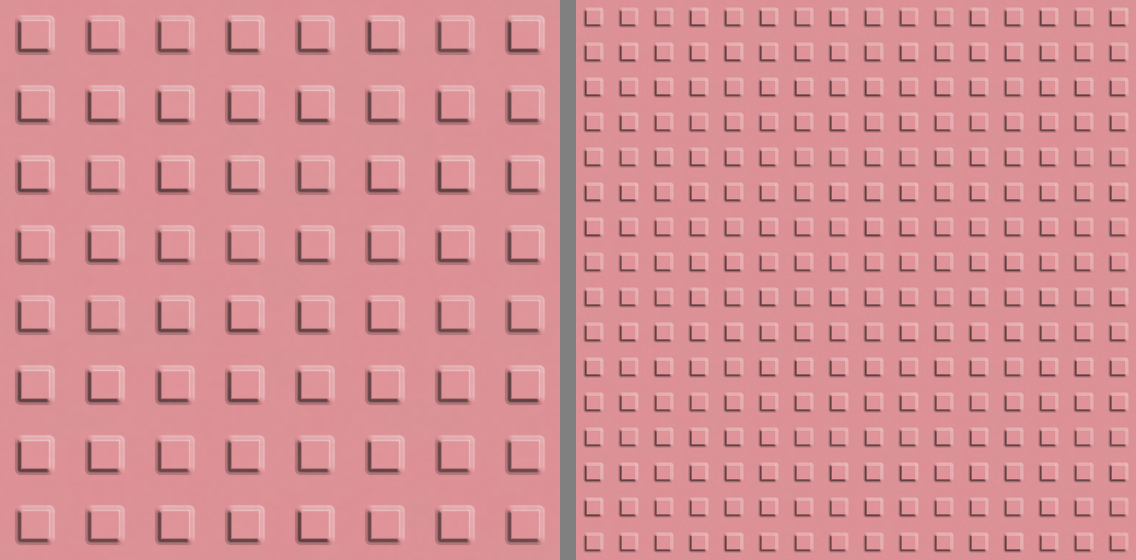
Left: one tile. Right: repeated 2 by 2.
Give the GLSL for this pattern, as a WebGL 1 fragment shader.

```glsl
precision highp float;
// Square grid of raised, bevelled studs on a matte pink sheet, lit from upper right.
// A rounded-box distance gives bevel bands, shaded by the outward direction;
// wrapping value noise adds faint mottling and slight unevenness between studs.

uniform vec2 u_resolution;

const float REPEATS = 8.0;
const float STUD_HALF = 0.286;   // in cell units
const float STUD_ROUND = 0.085;
const float FACE_HALF = 0.195;
const vec3 BASE = vec3(0.862, 0.570, 0.588);

float hash(vec2 p) {
  vec3 q = fract(vec3(p.xyx) * 0.1031);
  q += dot(q, q.yzx + 33.33);
  return fract((q.x + q.y) * q.z);
}

// Value noise in -1..1 that wraps after a whole number of lattice cells.
float wrapNoise(vec2 uv, float period) {
  vec2 p = uv * period;
  vec2 i = floor(p);
  vec2 f = fract(p);
  f = f * f * (3.0 - 2.0 * f);
  float a = hash(mod(i, period));
  float b = hash(mod(i + vec2(1.0, 0.0), period));
  float c = hash(mod(i + vec2(0.0, 1.0), period));
  float d = hash(mod(i + vec2(1.0, 1.0), period));
  return 2.0 * mix(mix(a, b, f.x), mix(c, d, f.x), f.y) - 1.0;
}

float roundedBox(vec2 p, float halfSize, float radius) {
  vec2 q = abs(p) - halfSize + radius;
  return length(max(q, 0.0)) + min(max(q.x, q.y), 0.0) - radius;
}

float ridge(float x, float centre, float width) {
  float t = (x - centre) / width;
  return exp(-t * t);
}

// Facing towards the light, fanning smoothly around the bevel corners.
float lightFacing(vec2 p) {
  vec2 outward = max(abs(p) - 0.165, 0.0) * sign(p);
  float facing = dot(outward, vec2(1.0)) / max(length(outward), 0.001);
  return clamp(facing, -1.0, 1.2);
}

vec3 shadeStud(vec3 colour, vec2 p, float pixel, float unevenness) {
  float reach = STUD_HALF + roundedBox(p, STUD_HALF, STUD_ROUND);
  float soft = max(0.011, pixel * 0.8);
  float inside = 1.0 - smoothstep(STUD_HALF - soft, STUD_HALF + soft, reach);
  float bevel = inside * smoothstep(FACE_HALF - 0.016, FACE_HALF + 0.018, reach);
  float facing = lightFacing(p);

  // Deep inner shadow with a paler outer step.
  float shadow = bevel * (1.0 - 0.63 * smoothstep(0.228, 0.262, reach));
  shadow *= 0.54 * max(-facing, 0.0) * (1.0 + 0.06 * unevenness);

  // Broad pale slope with bright rims on its inner and outer edges.
  float rims = 0.20 * ridge(reach, 0.206, 0.013) + 0.10 * ridge(reach, 0.265, 0.012);
  float glow = bevel * (0.21 + rims) * max(facing, 0.0);
  glow *= 1.0 + 0.08 * unevenness;

  float face = inside * (1.0 - smoothstep(FACE_HALF - 0.02, FACE_HALF, reach));
  colour += face * vec3(0.012, 0.010, 0.012);
  return mix(colour * (1.0 - shadow), vec3(1.0), glow);
}

void main() {
  vec2 uv = gl_FragCoord.xy / u_resolution;
  vec2 grid = uv * REPEATS;
  vec2 cell = floor(grid);
  vec2 p = fract(grid) - 0.5;
  float pixel = REPEATS / min(u_resolution.x, u_resolution.y);

  // Faint cloudy tint and fine surface grain.
  float cloud = wrapNoise(uv, 12.0);
  float grain = wrapNoise(uv, 96.0);
  vec3 sheet = BASE + cloud * vec3(0.006, -0.004, -0.002) + grain * 0.004;

  float unevenness = 2.0 * hash(cell + 17.0) - 1.0 + 0.5 * grain;
  gl_FragColor = vec4(shadeStud(sheet, p, pixel, unevenness), 1.0);
}
```
